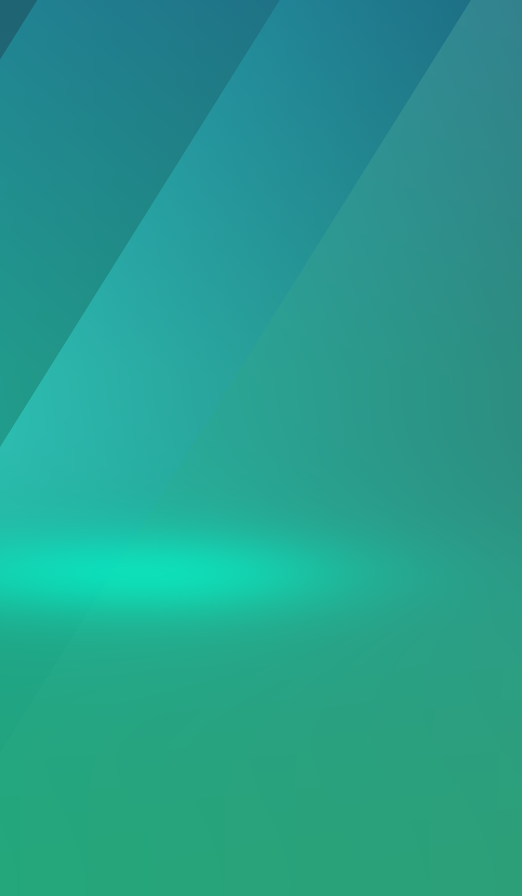
This background is drawn by a Shadertoy shader. Its source:

```glsl
// Teal wall of overlapping slanted panels above a green floor, with a glowing horizon.

// Panel seams: positions along the slant axis, measured from the top left
const float SLANT = 0.931;
const vec3 SEAMS = vec3(0.0665, 0.499, 0.840);

// Panel colours at the top and at the middle of the wall
const vec3 CORNER_TOP = vec3(0.120, 0.390, 0.450);
const vec3 CORNER_MID = vec3(0.120, 0.440, 0.470);
const vec3 DEEP_TOP   = vec3(0.125, 0.475, 0.545);
const vec3 DEEP_MID   = vec3(0.125, 0.570, 0.515);
const vec3 BRIGHT_TOP = vec3(0.140, 0.570, 0.630);
const vec3 BRIGHT_MID = vec3(0.165, 0.670, 0.635);
const vec3 PALE_TOP   = vec3(0.190, 0.620, 0.650);
const vec3 PALE_MID   = vec3(0.165, 0.665, 0.600);

// Colour change per canvas width, measured from SHADE_PIVOT
const float SHADE_PIVOT = 0.3;
const vec3 DEEP_SHADE   = vec3(-0.02, -0.12, -0.10);
const vec3 BRIGHT_SHADE = vec3(-0.04, -0.22, -0.18);
const vec3 PALE_SHADE   = vec3( 0.01, -0.16, -0.14);
const vec3 FLOOR_SHADE  = vec3( 0.03, -0.03, -0.01);

// Floor
const float WALL_MIDDLE = 0.42;
const vec2 FLOOR_BLEND = vec2(0.46, 0.74);
const vec3 FLOOR_FAR  = vec3(0.145, 0.630, 0.530);
const vec3 FLOOR_NEAR = vec3(0.145, 0.640, 0.475);
const vec3 FLOOR_LIFT = vec3(0.012, 0.010, 0.008);

// Glow
const vec2 GLOW_CENTER = vec2(0.31, 0.641);
const vec3 GLOW_TINT = vec3(-0.10, 0.23, 0.17);
const float GLOW_LEFT = 0.50;
const float GLOW_RIGHT = 0.37;
const float GLOW_CORE = 0.045;
const float GLOW_HALO = 0.105;
const float HALO_SHARE = 0.22;

float bell(float x, float width) {
    float t = x / width;
    return exp(-t * t);
}

// Vertical ramp of one panel, tilted by its sideways shading
vec3 panel(vec3 top, vec3 middle, vec3 shade, vec2 p) {
    float depth = clamp(p.y / WALL_MIDDLE, 0.0, 1.0);
    return mix(top, middle, depth) + shade * (p.x - SHADE_PIVOT);
}

void mainImage(out vec4 fragColor, in vec2 fragCoord) {
    // p runs right and down, from the top left corner
    vec2 p = fragCoord / iResolution.xy;
    p.y = 1.0 - p.y;

    // Soft masks of the panels beyond each seam
    float along = p.x * SLANT + p.y;
    float soft = 0.9 / iResolution.y;
    vec3 beyond = smoothstep(SEAMS - soft, SEAMS + soft, vec3(along));

    // Wall panels, left to right
    vec3 color = panel(CORNER_TOP, CORNER_MID, vec3(0.0), p);
    color = mix(color, panel(DEEP_TOP, DEEP_MID, DEEP_SHADE, p), beyond.x);
    color = mix(color, panel(BRIGHT_TOP, BRIGHT_MID, BRIGHT_SHADE, p), beyond.y);
    color = mix(color, panel(PALE_TOP, PALE_MID, PALE_SHADE, p), beyond.z);

    // Floor, with the last seam faintly carried across it
    float nearness = smoothstep(0.6, 1.0, p.y);
    vec3 ground = mix(FLOOR_FAR, FLOOR_NEAR, nearness);
    ground += FLOOR_SHADE * (p.x - SHADE_PIVOT) + FLOOR_LIFT * (beyond.z - 0.5);
    color = mix(color, ground, smoothstep(FLOOR_BLEND.x, FLOOR_BLEND.y, p.y));

    // Horizon glow: a narrow core inside a wide halo
    vec2 d = p - GLOW_CENTER;
    float spread = bell(d.x, d.x < 0.0 ? GLOW_LEFT : GLOW_RIGHT);
    float height = mix(bell(d.y, GLOW_CORE), bell(d.y, GLOW_HALO), HALO_SHARE);
    color += GLOW_TINT * spread * height;

    fragColor = vec4(clamp(color, 0.0, 1.0), 1.0);
}
```
